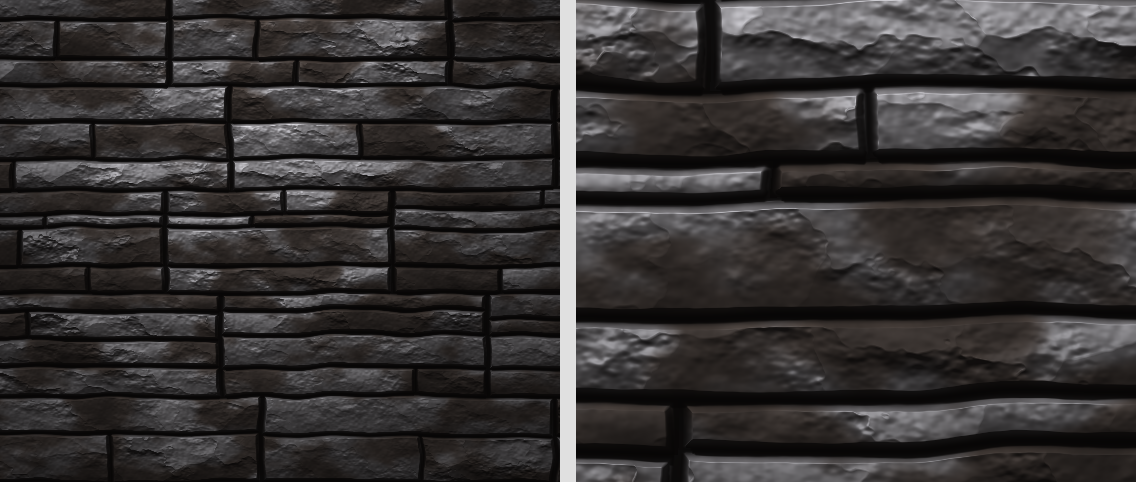
Left: the whole. Right: its middle third, enlarged.
Give the GLSL for this texture, as a WebGL 1 fragment shader.

```glsl
precision highp float;
uniform vec2 u_resolution;

// Lengths are in canvas heights
const float COURSE_HEIGHT = 0.2136;
const float COURSE_BASE = 0.179;
const float STRIP_GAP = 0.0013;
const float PANEL_GAP = 0.0034;
const float CORNER = 0.005;
const float BEVEL = 0.0055;
const float CUT_JITTER = 0.14;
const float SPLIT_CHANCE = 0.42;
const float CHIP_DEPTH = 0.014;
const float SHADOW_STEP = 0.0035;
const float NORMAL_STEP = 0.0016;
const float AMBIENT = 0.17;
const float GLOSS = 0.30;
const vec2 POOL_CENTRE = vec2(0.54, 0.82);
const vec3 LIGHT = vec3(-0.17, 0.81, 0.56);
const vec3 SLATE = vec3(0.262, 0.260, 0.268);
const vec3 BROWN = vec3(0.212, 0.188, 0.174);
const vec3 SHEEN = vec3(0.96, 0.97, 1.0);

struct Stone {
  vec2 id;
  float edge;  // distance inside the outline
  float rise;  // -1 at the bottom, 1 at the top
};

float hash(vec2 p) {
  vec3 q = fract(p.xyx * 0.1031);
  q += dot(q, q.yzx + 33.33);
  return fract((q.x + q.y) * q.z);
}

float noise(vec2 p) {
  vec2 i = floor(p), f = fract(p);
  f = f * f * (3.0 - 2.0 * f);
  return mix(mix(hash(i), hash(i + vec2(1.0, 0.0)), f.x),
             mix(hash(i + vec2(0.0, 1.0)), hash(i + 1.0), f.x), f.y);
}

// Each octave is turned to hide the lattice
float fbm(vec2 p) {
  float sum = 0.0, amp = 0.5;
  for (int i = 0; i < 4; i++) {
    sum += amp * noise(p);
    p = mat2(1.6, 1.2, -1.2, 1.6) * p + 37.3;
    amp *= 0.5;
  }
  return sum;
}

// Scooped chips that meet in sharp ridges
float chips(vec2 p) {
  vec2 cell = floor(p);
  float nearest = 4.0;
  for (int y = -1; y <= 1; y++)
    for (int x = -1; x <= 1; x++) {
      vec2 c = cell + vec2(float(x), float(y));
      vec2 d = c + vec2(hash(c), hash(c + 51.7)) - p;
      nearest = min(nearest, dot(d, d));
    }
  return nearest;
}

// Joint offset and panel width of a course, and the cuts between its strips
void courseLayout(float row, out vec2 panel, out vec3 cuts) {
  panel = vec2(0.352, 0.583); cuts = vec3(0.0, 0.25, 0.645);
  if (row < 3.0) { panel = vec2(0.477, 0.677); cuts = vec3(0.0, 0.30, 0.70); }
  if (row < 2.0) { panel = vec2(0.342, 0.471); cuts = vec3(0.25, 0.62, 0.79); }
  if (row < 1.0) { panel = vec2(0.459, 0.553); cuts = vec3(0.28, 0.58, 0.79); }
  if (row < 0.0) { panel = vec2(0.544, 0.608); cuts = vec3(0.0, 0.16, 0.61); }
}

// Courses hold panels, panels hold strips, some strips split in two
Stone findStone(vec2 p) {
  p += 0.009 * (vec2(noise(p * 19.0), noise(p * vec2(13.0, 6.0) + 30.0)) - 0.5);
  float v = (p.y - COURSE_BASE) / COURSE_HEIGHT;
  float row = floor(v);
  vec2 layout;
  vec3 cuts;
  courseLayout(row, layout, cuts);
  float u = (p.x - layout.x) / layout.y;
  vec2 panel = vec2(floor(u), row) + 23.0;
  vec2 uv = fract(vec2(u, v));
  vec2 low = vec2(0.0), high = vec2(1.0);
  float strip = 0.0;
  for (int i = 0; i < 3; i++) {
    float cut = cuts[i] * (1.0 + CUT_JITTER * (hash(panel * 3.0 + float(i) * 5.7) - 0.5));
    if (uv.y > cut) { low.y = cut; strip += 1.0; }
    else high.y = min(high.y, cut);
  }
  vec2 id = vec2(panel.x * 8.0 + strip * 2.0, panel.y);
  float split = mix(0.25, 0.75, hash(id + 9.1));
  if (hash(id + 3.3) < SPLIT_CHANCE) {
    if (uv.x > split) { low.x = split; id.x += 1.0; }
    else high.x = split;
  }
  vec2 size = vec2(layout.y, COURSE_HEIGHT);
  vec2 extent = 0.5 * (high - low) * size;
  vec2 q = (uv - 0.5 * (low + high)) * size;
  vec2 corner = abs(q) - extent + CORNER + STRIP_GAP;
  float box = length(max(corner, 0.0)) + min(max(corner.x, corner.y), 0.0) - CORNER;
  float panelEdge = min(uv.x, 1.0 - uv.x) * layout.y - PANEL_GAP;
  return Stone(id, min(-box, panelEdge), q.y / extent.y);
}

float relief(vec2 p) {
  Stone s = findStone(p);
  vec2 q = p + s.id * 0.731;
  float rough = mix(0.3, 1.0, hash(s.id + 6.4));
  float grain = fbm(q * vec2(24.0, 38.0));
  float body = 0.010 + 0.007 * hash(s.id) - 0.003 * s.rise * s.rise;
  body += 0.004 * (hash(s.id + 2.2) - 0.6) * s.rise;
  body += CHIP_DEPTH * rough * chips(vec2(q.x + 0.4 * q.y, q.y) * vec2(9.0, 15.0) + 0.9 * grain);
  body += 0.0055 * (grain - 0.5) + 0.0006 * noise(q * 170.0);
  return body * smoothstep(0.0, BEVEL, s.edge - 0.004 * (grain - 0.4));
}

void main() {
  vec2 p = gl_FragCoord.xy / u_resolution.y;
  Stone s = findStone(p);
  float h = relief(p);

  // Surface slope and shadow cast from above
  vec2 slope = vec2(relief(p + vec2(NORMAL_STEP, 0.0)), relief(p + vec2(0.0, NORMAL_STEP))) - h;
  vec3 normal = normalize(vec3(-slope / NORMAL_STEP, 1.0));
  float blocked = 0.0;
  for (int i = 1; i <= 4; i++) {
    float t = float(i) * SHADOW_STEP;
    blocked = max(blocked, relief(p + t * LIGHT.xy) - h - t * LIGHT.z);
  }
  float lit = 1.0 - smoothstep(0.0, 0.008, blocked);

  // Slate with brown staining
  vec2 q = p + s.id * 0.731;
  float stain = fbm(q * vec2(8.0, 13.0)) + 0.2 * (hash(s.id + 8.8) - 0.5);
  float clean = smoothstep(0.34, 0.52, stain);
  vec3 color = mix(BROWN, SLATE, clean) * (0.8 + 0.4 * fbm(q * 55.0));
  color *= (0.45 + 1.15 * stain) * (0.95 + 0.12 * s.rise);

  // Pool of light, fading towards the sides
  vec2 away = p - POOL_CENTRE;
  float pool = mix(0.6, 1.35, exp(-dot(away * away, vec2(3.2, 1.7))));
  float diffuse = max(dot(normal, LIGHT), 0.0) * lit;
  float shine = pow(max(dot(normal, normalize(LIGHT + vec3(0.0, 0.0, 1.0))), 0.0), 18.0);
  float depth = mix(0.08, 1.0, smoothstep(-0.001, 0.0055, s.edge));
  color *= (AMBIENT + 0.95 * diffuse) * depth;
  color += SHEEN * GLOSS * shine * lit * mix(0.1, 0.7, clean) * pool * depth;
  gl_FragColor = vec4(color * pool + vec3(0.026, 0.021, 0.020), 1.0);
}
```
